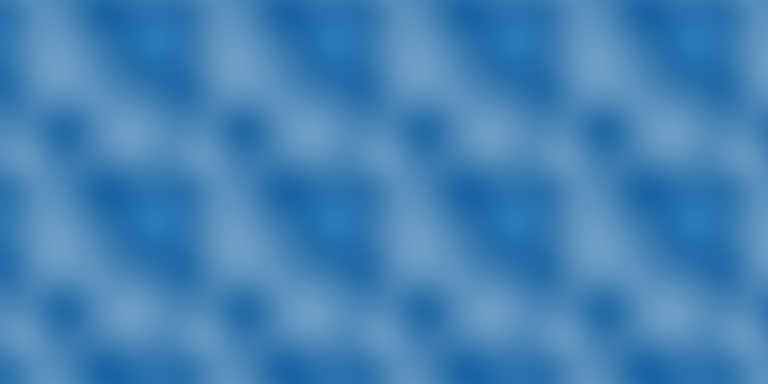
Write a Shadertoy shader that draws this pattern.

```glsl
// Soft blue cloud dye in a seamless square tile, repeated across the canvas.
// Wrapped Gaussian blobs raise or lower a tone field, which blends deep blue
// into pale blue; one more blob warms the middle of the dark patch.

// Gaussian falloff around a centre, wrapped at the edges of the unit tile
float wrappedBlob(vec2 p, vec2 centre, float radius) {
    vec2 d = p - centre;
    d -= round(d);
    return exp(-dot(d, d) / (radius * radius));
}

// Tone of the cloud, from 0 (deep) to 1 (pale)
float cloudTone(vec2 p) {
    // centre x, centre y, radius, strength
    const vec4 blobs[10] = vec4[10](
        // pale diagonal drift
        vec4(0.306, 0.744, 0.244, 0.50),
        vec4(0.722, 0.383, 0.211, 0.50),
        vec4(0.128, 0.261, 0.156, 0.40),
        vec4(0.222, 0.022, 0.178, 0.22),
        vec4(0.528, 0.594, 0.140, 0.12),
        // dark patch and the chain of hollows beside it
        vec4(0.861, 0.883, 0.255, -0.57),
        vec4(0.039, 0.633, 0.156, -0.30),
        vec4(0.361, 0.411, 0.156, -0.45),
        vec4(0.583, 0.078, 0.167, -0.40),
        vec4(0.056, 0.078, 0.139, -0.20));

    float tone = 0.5;
    for (int i = 0; i < 10; i++) {
        tone += blobs[i].w * wrappedBlob(p, blobs[i].xy, blobs[i].z);
    }
    return clamp(tone, 0.0, 1.0);
}

void mainImage(out vec4 fragColor, in vec2 fragCoord) {
    // Square tiles, 2.133 to the canvas height
    vec2 tile = fract(fragCoord / iResolution.y / 0.46875);

    // Deep blue with a brighter heart, under the pale cloud
    float glow = wrappedBlob(tile, vec2(0.872, 0.911), 0.17);
    vec3 deepBlue = vec3(0.08, 0.38, 0.63) + vec3(0.09, 0.10, 0.09) * glow;
    vec3 paleBlue = vec3(0.435, 0.62, 0.775);

    fragColor = vec4(mix(deepBlue, paleBlue, cloudTone(tile)), 1.0);
}
```
